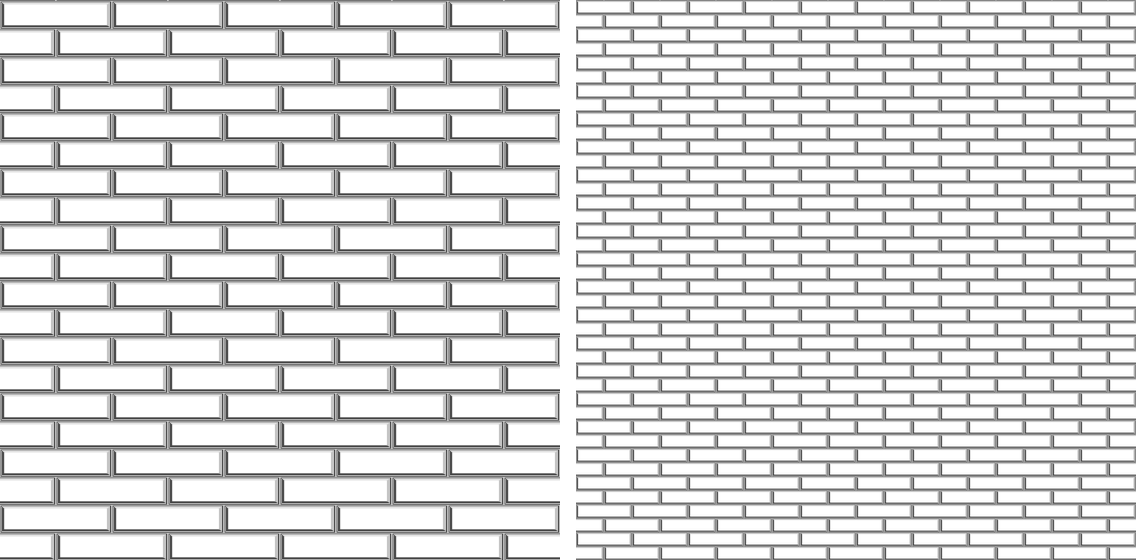
Left: one tile. Right: repeated 2 by 2.
Give the GLSL for this pattern, as a WebGL 2 fragment shader.

```glsl
#version 300 es
precision highp float;
// Running-bond wall of bevelled white tiles, 5 across and 20 down.
// Each tile is a stack of nested rectangles: joint, outline, rim, bevel, face.
// Insets are in row heights, ordered left, right, bottom, top.
uniform vec2 u_resolution;
out vec4 fragColor;

const vec2 REPEATS = vec2(5.0, 20.0);
const float ASPECT = REPEATS.y / REPEATS.x;
const float ROW_OFFSET = 0.04;

const vec4 OUTLINE_INSET = vec4(0.023, 0.031, 0.018, 0.018);
const vec4 RIM_INSET = vec4(0.052, 0.068, 0.047, 0.047);
const vec4 BEVEL_INSET = vec4(0.070, 0.072, 0.070, 0.052);
const vec4 FACE_INSET = vec4(0.150, 0.182, 0.135, 0.122);

const vec3 JOINT = vec3(0.80);
const vec3 OUTLINE = vec3(0.24);
const vec3 RIM = vec3(0.89);
const vec3 FACE = vec3(1.0);
const vec3 BEVEL_LEFT = vec3(0.30);
const vec3 BEVEL_RIGHT = vec3(0.77);
const vec3 BEVEL_BOTTOM = vec3(0.25);
const vec3 BEVEL_TOP = vec3(0.89);

// Distances from a point to the left, right, bottom and top cell edges.
vec4 edgeDistances(vec2 uv) {
    vec2 grid = uv * REPEATS + vec2(0.0, ROW_OFFSET);
    float shiftedRow = 1.0 - mod(floor(grid.y), 2.0);
    grid.x += 0.5 * shiftedRow;
    vec2 local = fract(grid) * vec2(ASPECT, 1.0);
    return vec4(local.x, ASPECT - local.x, local.y, 1.0 - local.y);
}

// Smooth coverage of the cell rectangle shrunk by the given insets.
float insetBox(vec4 edges, vec4 inset, float pixel) {
    vec4 cover = clamp((edges - inset) / pixel + 0.5, 0.0, 1.0);
    return min(cover.x, cover.y) * min(cover.z, cover.w);
}

// Four shaded slopes, mitred where neighbouring sides meet.
vec3 bevelColor(vec4 edges, float pixel) {
    vec4 width = FACE_INSET - BEVEL_INSET;
    vec4 depth = (edges - BEVEL_INSET) / width;
    vec3 sideColor = edges.x < edges.y ? BEVEL_LEFT : BEVEL_RIGHT;
    vec3 levelColor = edges.z < edges.w ? BEVEL_BOTTOM : BEVEL_TOP;
    float miter = min(depth.x, depth.y) - min(depth.z, depth.w);
    float blur = pixel / 0.08;
    return mix(sideColor, levelColor, smoothstep(-blur, blur, miter));
}

void main() {
    vec2 uv = gl_FragCoord.xy / u_resolution;
    float pixel = REPEATS.y / min(u_resolution.x, u_resolution.y);
    vec4 edges = edgeDistances(uv);

    // Layers from the joint up to the flat face
    vec3 color = JOINT;
    color = mix(color, OUTLINE, insetBox(edges, OUTLINE_INSET, pixel));
    color = mix(color, RIM, insetBox(edges, RIM_INSET, pixel));
    color = mix(color, bevelColor(edges, pixel), insetBox(edges, BEVEL_INSET, pixel));
    color = mix(color, FACE, insetBox(edges, FACE_INSET, pixel));

    fragColor = vec4(color, 1.0);
}
```
